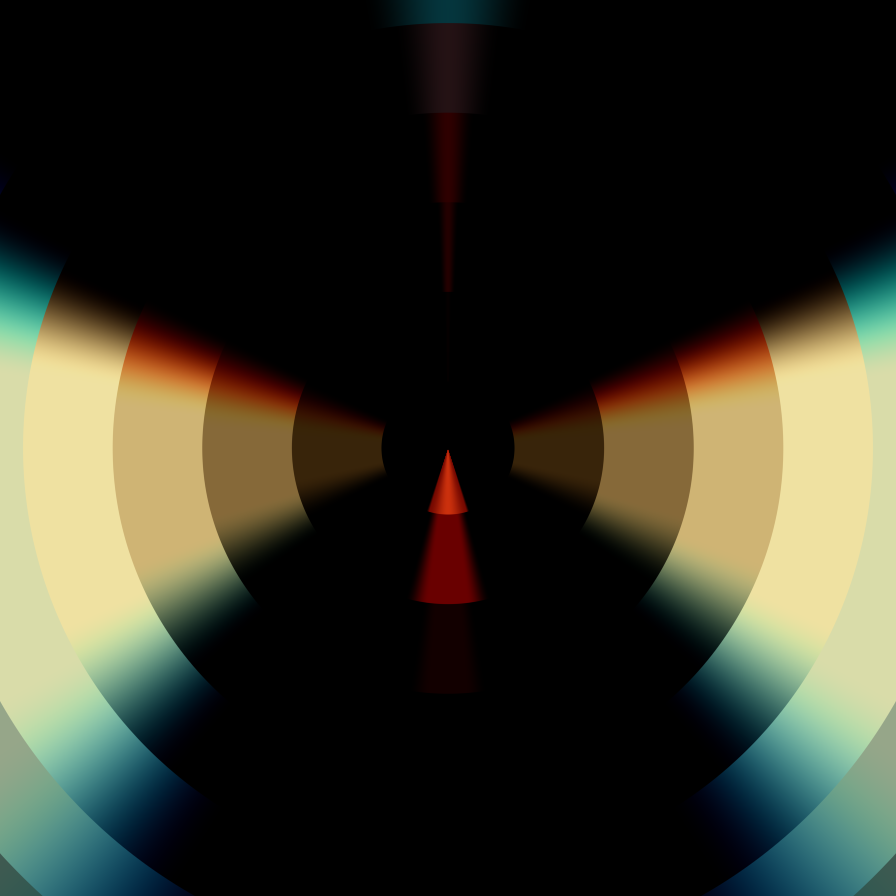
Reproduce this background procedurally as a three.js fragment shader.

```glsl
varying vec2 vUv;

const vec2 CENTER = vec2(0.5);
const float RINGS_PER_UNIT = 10.0;
const float RING_OFFSET = 0.25;
const float EDGE_SOFTNESS = 0.015;

// Side fans: cosine palette across the rings
const vec3 FAN_BASE = vec3(0.48, 0.46, 0.33);
const vec3 FAN_SWING = vec3(0.46, 0.44, 0.34);
const vec3 FAN_PEAK_RING = vec3(4.1, 4.4, 4.7);
const float FAN_FREQUENCY = 0.7;

// Side fans: angular limits in degrees, one per channel
const vec3 LOWER_START = vec3(14.0, 12.5, 10.5);
const vec3 LOWER_GROWTH = vec3(5.2, 6.4, 7.4);
const vec3 UPPER_START = vec3(20.0, 13.0, 9.0);
const vec3 UPPER_CURVE = vec3(-0.65, 0.3, 0.5);
const vec3 UPPER_PIVOT = vec3(2.5, 0.0, 0.0);
const float UPPER_FADE = 6.8;

// Vertical beams
const float EMBER_RED = 0.75;
const float EMBER_DECAY = 0.34;
const float EMBER_ANGLE = 18.0;
const vec3 EMBER_CORE = vec3(0.12, 0.16, 0.05);
const float SPIRE_RED = 0.18;
const vec2 SPIRE_TEAL = vec2(0.14, 0.16);

vec3 sideFan(float ring, float elevation) {
  vec3 tint = FAN_BASE + FAN_SWING * cos(FAN_FREQUENCY * (ring - FAN_PEAK_RING));
  vec3 pivot = ring - UPPER_PIVOT;
  vec3 upper = UPPER_START + UPPER_CURVE * pivot * pivot;
  vec3 lower = LOWER_START + LOWER_GROWTH * ring;
  float lowerFade = 7.0 + 0.8 * ring;
  vec3 above = 1.0 - smoothstep(upper - UPPER_FADE, upper + UPPER_FADE, vec3(elevation));
  vec3 below = 1.0 - smoothstep(lower - lowerFade, lower + lowerFade, vec3(-elevation));
  return tint * above * below * step(0.5, ring);
}

vec3 lowerEmber(float ring, float elevation) {
  float angle = 90.0 + elevation;
  float halfAngle = max(EMBER_ANGLE - 2.2 * ring * ring, 0.5);
  float body = 1.0 - smoothstep(halfAngle * 0.45, halfAngle, angle);
  float red = max(EMBER_RED - EMBER_DECAY * ring, 0.0);
  // The first disc has a hot core and a firmer rim
  if (ring < 0.5) {
    body = 1.0 - smoothstep(halfAngle - 2.0, halfAngle + 1.0, angle);
    float heat = 1.0 - smoothstep(0.0, halfAngle, angle);
    return body * (vec3(red * mix(0.6, 0.9, heat), 0.03, 0.0) + EMBER_CORE * heat);
  }
  return vec3(red * body, 0.0, 0.0);
}

vec3 upperSpire(float ring, float elevation) {
  float angle = 90.0 - elevation;
  float halfAngle = 1.0 + 0.4 * ring * ring;
  float beam = 1.0 - smoothstep(0.0, halfAngle, angle);
  float red = max(SPIRE_RED - 0.04 * (ring - 3.0) * (ring - 3.0), 0.0);
  vec2 teal = SPIRE_TEAL * max(ring - 3.5, 0.0);
  return vec3(red, teal) * beam;
}

vec3 ringColor(float ring, float elevation) {
  return sideFan(ring, elevation)
       + lowerEmber(ring, elevation)
       + upperSpire(ring, elevation);
}

void main() {
  // Mirrored polar coordinates
  vec2 p = vUv - CENTER;
  p.x = max(abs(p.x), 0.00001);
  float elevation = degrees(atan(p.y, p.x));

  // Stepped rings with smooth borders
  float ringPosition = length(p) * RINGS_PER_UNIT + RING_OFFSET;
  float ring = floor(ringPosition);
  float border = smoothstep(1.0 - EDGE_SOFTNESS, 1.0, fract(ringPosition));
  vec3 color = mix(ringColor(ring, elevation), ringColor(ring + 1.0, elevation), border);

  gl_FragColor = vec4(clamp(color, 0.0, 1.0), 1.0);
}
```
